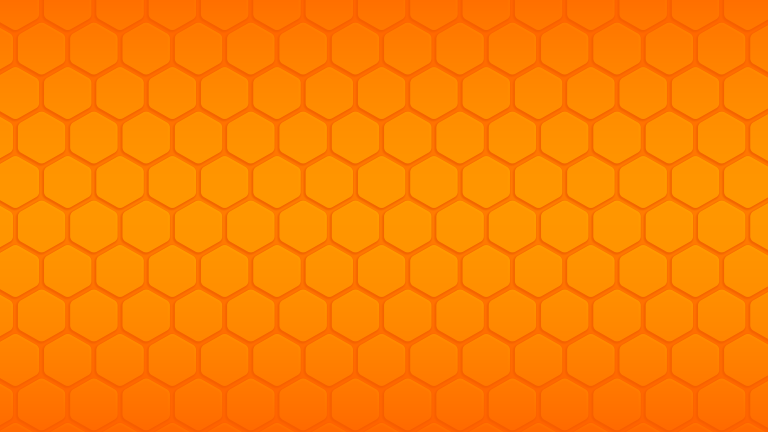
A WebGL 1 fragment shader for this pattern:

```glsl
// Raised rounded hexagon cells in amber, glowing across the middle of the canvas.
precision highp float;

uniform vec2 u_resolution;

// Signed distance to a pointy-top hexagon with the given apothem.
float hexagon(vec2 p, float apothem) {
    const vec2 k = vec2(-0.8660254, 0.5);
    p = abs(p.yx);
    p -= 2.0 * min(dot(k, p), 0.0) * k;
    float halfSide = 0.57735 * apothem;
    p -= vec2(clamp(p.x, -halfSide, halfSide), apothem);
    return length(p) * sign(p.y);
}

// Offset from the nearest center of a staggered lattice with unit columns.
vec2 nearestCell(vec2 p) {
    const vec2 period = vec2(1.0, 1.7320508);
    vec2 a = mod(p, period) - 0.5 * period;
    vec2 b = mod(p - 0.5 * period, period) - 0.5 * period;
    return dot(a, a) < dot(b, b) ? a : b;
}

// Distance to the rounded cell faces.
float cellDistance(vec2 p) {
    const float rounding = 0.12;
    return hexagon(nearestCell(p), 0.453 - rounding) - rounding;
}

void main() {
    vec2 uv = gl_FragCoord.xy / u_resolution.y;
    const vec2 cellSize = vec2(0.1211, 0.1189);
    vec2 p = (uv - vec2(0.7623, 0.5787)) / cellSize;
    float pixel = 1.0 / (u_resolution.y * cellSize.x);

    // Vertical glow: amber in the middle, deeper orange at both ends.
    float away = abs(uv.y - 0.52) / 0.5;
    vec3 faceColor = vec3(1.0, 0.588 - 0.165 * pow(away, 1.8), 0.0);
    vec3 grooveColor = vec3(1.0, 0.49 - 0.1 * away, 0.0);
    vec3 shadowColor = vec3(0.93, 0.37 - 0.03 * away, 0.0);

    // Thin soft shadow, cast down and to the left.
    float shadowDistance = cellDistance(p + vec2(0.016, 0.022));
    float shadow = 1.0 - smoothstep(-0.01, 0.03 + pixel, shadowDistance);
    vec3 color = mix(grooveColor, shadowColor, shadow * mix(0.75, 0.45, min(away, 1.0)));

    // Faint light on the upper right rim of each face.
    float d = cellDistance(p);
    vec2 direction = normalize(nearestCell(p) + 0.0001);
    float facingLight = max(dot(direction, vec2(0.6, 0.8)), 0.0);
    float rim = smoothstep(-0.06, -0.01, d) * facingLight;
    faceColor.g += 0.025 * rim;

    float face = 1.0 - smoothstep(-0.6 * pixel, 0.6 * pixel, d);
    color = mix(color, faceColor, face);
    gl_FragColor = vec4(color, 1.0);
}
```
